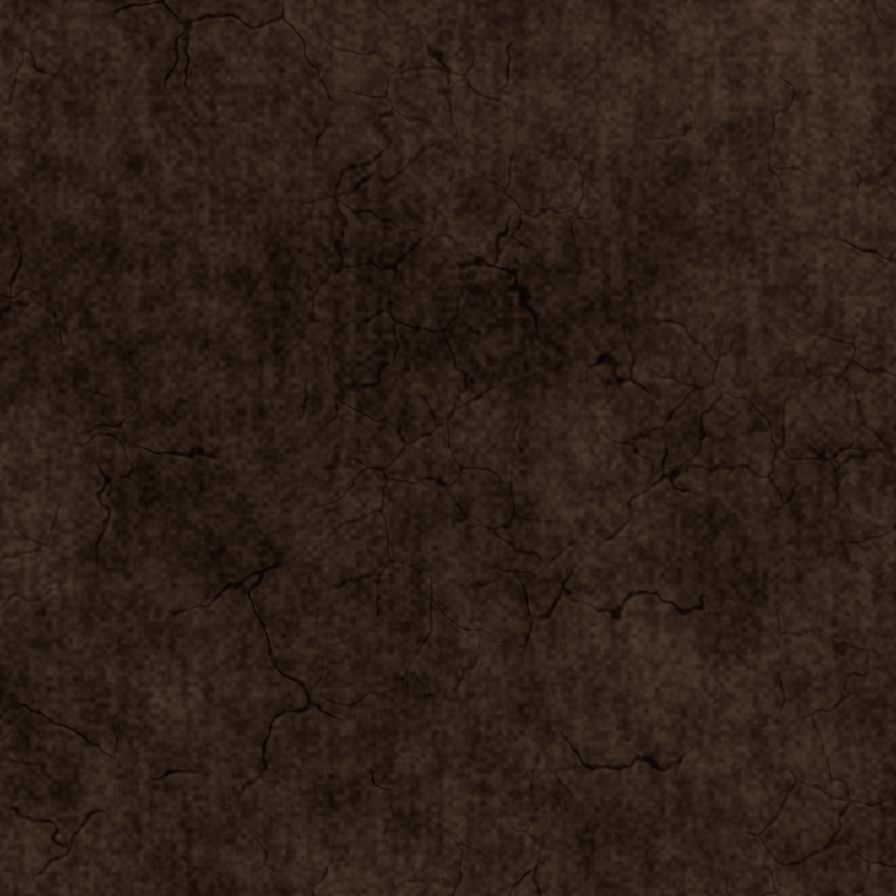
Reproduce this texture procedurally as a Shadertoy shader.

```glsl
// Dark brown weathered earth: broad stains, soft fine grain and faint
// vertical streaks, all layered value noise, crossed by thin broken cracks
// that follow the borders of warped Voronoi cells.

const vec3 BASE_COLOR = vec3(0.183, 0.126, 0.092);
const vec3 TONE_TINT = vec3(1.0, 0.88, 0.78);     // how tone shifts each channel
const vec3 WARM_FLECK = vec3(0.075, 0.045, 0.025);

const float STAIN_SCALE = 4.5;
const float STAIN_AMOUNT = 0.070;
const float CLUMP_SCALE = 26.0;
const float CLUMP_AMOUNT = 0.050;
const float GRAIN_SCALE = 165.0;
const float GRAIN_AMOUNT = 0.043;
const float FINE_SCALE = 250.0;
const float FINE_AMOUNT = 0.024;
const vec2 STREAK_SCALE = vec2(130.0, 17.0);
const float STREAK_AMOUNT = 0.021;

const float CRACK_SCALE = 6.5;
const float CRACK_WIDTH = 0.0022;
const float CRACK_DEPTH = 0.085;
const float RIM_LIGHT = 0.022;
const vec2 RIM_OFFSET = vec2(-0.003, 0.004);

float hash(vec2 p) {
    return fract(sin(dot(p, vec2(127.1, 311.7))) * 43758.5453);
}

vec2 hash2(vec2 p) {
    return vec2(hash(p), hash(p + 41.3));
}

// Smooth value noise in -1..1
float noise(vec2 p) {
    vec2 cell = floor(p);
    vec2 f = fract(p);
    f = f * f * (3.0 - 2.0 * f);
    float low = mix(hash(cell), hash(cell + vec2(1, 0)), f.x);
    float high = mix(hash(cell + vec2(0, 1)), hash(cell + vec2(1, 1)), f.x);
    return mix(low, high, f.y) * 2.0 - 1.0;
}

float fbm(vec2 p) {
    float sum = 0.0;
    float weight = 0.53;
    for (int i = 0; i < 4; i++) {
        sum += weight * noise(p);
        p = mat2(0.8, 0.6, -0.6, 0.8) * p * 2.03 + 7.7;
        weight *= 0.5;
    }
    return sum;
}

// Distance to the nearest Voronoi border, in cell units
float borderDistance(vec2 p) {
    vec2 cell = floor(p);
    vec2 f = fract(p);
    vec2 nearest = vec2(0.0);
    float best = 8.0;
    for (int y = -1; y <= 1; y++)
    for (int x = -1; x <= 1; x++) {
        vec2 g = vec2(x, y);
        vec2 r = g + hash2(cell + g) - f;
        if (dot(r, r) < best) {
            best = dot(r, r);
            nearest = r;
        }
    }
    float border = 8.0;
    for (int y = -2; y <= 2; y++)
    for (int x = -2; x <= 2; x++) {
        vec2 g = vec2(x, y);
        vec2 r = g + hash2(cell + g) - f;
        vec2 across = r - nearest;
        if (dot(across, across) > 0.0001)
            border = min(border, dot(0.5 * (nearest + r), normalize(across)));
    }
    return border;
}

// Crack strength 0..1, broken up so that only some borders open
float crackLayer(vec2 uv, float scale, float width) {
    vec2 warp = vec2(fbm(uv * 13.0 + 3.1), fbm(uv * 13.0 + 58.4));
    float d = borderDistance((uv + 0.045 * warp) * scale) / scale;
    float opening = smoothstep(0.0, 0.32, fbm(uv * 8.0 + scale * 5.3));
    float halfWidth = width * (0.5 + 0.7 * opening);
    return opening * (1.0 - smoothstep(0.2 * halfWidth, 1.6 * halfWidth, d));
}

float cracks(vec2 uv) {
    return max(crackLayer(uv, CRACK_SCALE, CRACK_WIDTH),
               0.65 * crackLayer(uv + 4.7, CRACK_SCALE * 2.1, CRACK_WIDTH * 0.8));
}

void mainImage(out vec4 fragColor, in vec2 fragCoord) {
    vec2 uv = fragCoord / iResolution.y;

    // Stains, clumps, grain and streaks
    float tone = STAIN_AMOUNT * fbm(uv * STAIN_SCALE + 11.0);
    tone += CLUMP_AMOUNT * fbm(uv * CLUMP_SCALE + 23.0);
    tone += GRAIN_AMOUNT * noise(uv * GRAIN_SCALE);
    tone += FINE_AMOUNT * noise(mat2(0.8, 0.6, -0.6, 0.8) * uv * FINE_SCALE);
    tone += STREAK_AMOUNT * noise(uv * STREAK_SCALE + 5.0);

    // Dark cracks with a faint lit rim
    float crack = cracks(uv);
    float rim = cracks(uv + RIM_OFFSET) * (1.0 - crack);
    tone += RIM_LIGHT * rim - CRACK_DEPTH * crack;

    // Sparse warm flecks
    float fleck = smoothstep(0.78, 1.0, noise(uv * 90.0 + 31.0))
                * smoothstep(0.1, 0.5, fbm(uv * 10.0 + 71.0));

    vec3 color = BASE_COLOR + TONE_TINT * tone + WARM_FLECK * fleck;
    fragColor = vec4(max(color, vec3(0.035, 0.022, 0.014)), 1.0);
}
```
